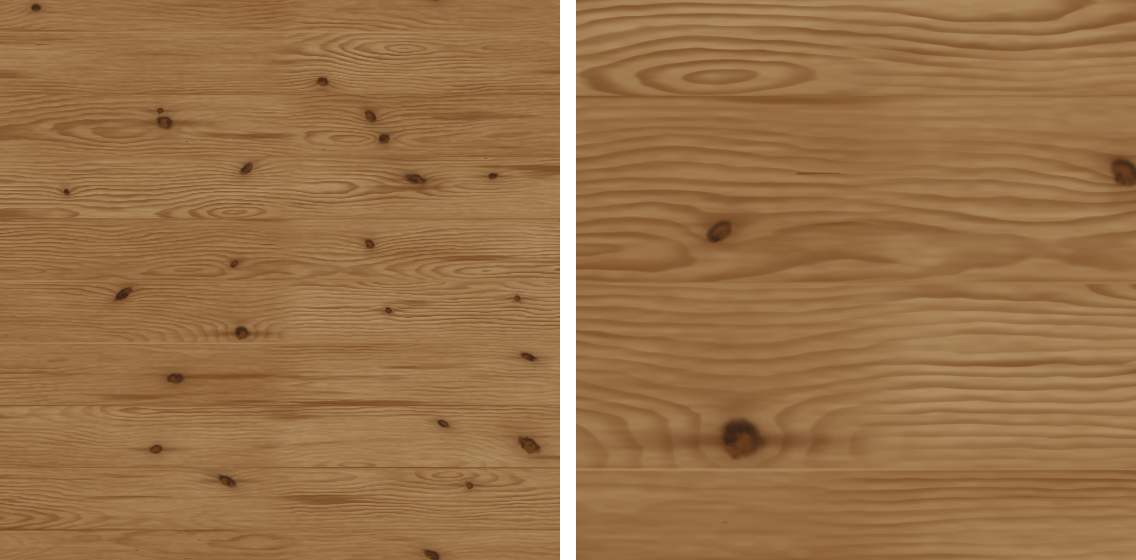
Left: the whole. Right: its middle third, enlarged.
A Shadertoy shader for this texture:

```glsl
const float ROWS = 9.0;            // boards down the canvas
const float COLS = 2.0;            // boards across the canvas
const float SEAM_OFFSET = 0.0538;  // height of the lowest seam
const float SEAM_WIDTH = 0.0010;
const float JOINT_BLEND = 0.035;   // softness of the board ends
const float RING_DENSITY = 150.0;  // growth rings per canvas unit
const int KNOTS_PER_BOARD = 2;
const float KNOT_CHANCE = 0.6;
const vec3 HONEY = vec3(0.548, 0.367, 0.200);
const vec3 PALE = vec3(0.668, 0.530, 0.360);
const vec3 LATEWOOD = vec3(0.43, 0.245, 0.10);
const vec3 KNOT_RED = vec3(0.40, 0.225, 0.10);
const vec3 KNOT_DARK = vec3(0.20, 0.12, 0.075);
const vec3 SEAM_PALE = vec3(0.72, 0.58, 0.41);

float hash(vec2 p) {
    vec3 q = fract(p.xyx * 0.1031);
    q += dot(q, q.yzx + 33.33);
    return fract((q.x + q.y) * q.z);
}

float noise(vec2 p) {
    vec2 i = floor(p), f = fract(p);
    f = f * f * (3.0 - 2.0 * f);
    return mix(mix(hash(i), hash(i + vec2(1, 0)), f.x),
               mix(hash(i + vec2(0, 1)), hash(i + vec2(1, 1)), f.x), f.y);
}

float fbm(vec2 p) {
    float sum = 0.0, gain = 0.5;
    for (int i = 0; i < 4; i++) {
        sum += gain * noise(p);
        p = p * 2.03 + 17.0;
        gain *= 0.5;
    }
    return sum / 0.9375;
}

// p: x across the canvas, y measured from the middle line of the board
vec3 board(vec2 p, vec2 id) {
    float seed = 13.0 * id.y + 131.0 * id.x + 7.0;
    vec2 q = p + vec2(seed * 3.0, seed);

    // Slice through a wavering trunk: straight grain, flames and ovals
    float centre = (hash(vec2(seed, 2.0)) - 0.5) * 0.11;
    float depth = 0.085 * (noise(vec2(q.x * 3.2, seed)) - 0.35);
    float across = p.y - centre + 0.016 * (noise(q * vec2(5.0, 9.0)) - 0.5);
    float radius = length(vec2(across, depth));
    radius += 0.013 * (fbm(q * vec2(10.0, 36.0)) - 0.5);

    // Knots push the rings aside
    float core = 0.0, halo = 0.0, rim = 0.0, streak = 0.0;
    for (int k = 0; k < KNOTS_PER_BOARD; k++) {
        vec2 key = vec2(seed, 20.0 + 9.0 * float(k));
        float present = step(hash(key), KNOT_CHANCE);
        vec2 place = vec2(hash(key + 1.0), hash(key + 2.0));
        vec2 d = p - vec2((id.x + 0.08 + 0.84 * place.x) / COLS, (place.y - 0.5) * 0.7 / ROWS);
        float size = mix(0.005, 0.013, pow(hash(key + 3.0), 1.5));
        float angle = (hash(key + 4.0) - 0.5) * 2.2;
        vec2 e = mat2(cos(angle), -sin(angle), sin(angle), cos(angle)) * d;
        e.x *= mix(0.4, 0.9, hash(key + 5.0));
        float dist = length(e) / size + 0.6 * (fbm(q * 110.0) - 0.5);
        radius += present * size * 2.4 * exp(-length(d * vec2(0.5, 1.0)) / (size * 1.5));
        core = max(core, present * (1.0 - smoothstep(0.6, 1.1, dist)));
        float side = smoothstep(-0.8, 0.8, e.y / size);
        rim = max(rim, present * side * exp(-pow((dist - 0.8) * 3.5, 2.0)));
        halo = max(halo, present * exp(-dist * dist * 0.25));
        vec2 s = d / vec2(size * 6.0, size * 0.55);
        streak = max(streak, present * step(0.55, hash(key + 6.0)) * exp(-dot(s, s)));
    }

    // Each ring darkens slowly and ends sharply
    float ring = radius * RING_DENSITY;
    float blur = fwidth(ring);
    float phase = fract(ring);
    float late = smoothstep(0.25, 0.80, phase) * (1.0 - smoothstep(0.84, 1.0, phase));
    late = mix(late, 0.35, smoothstep(0.45, 1.0, blur));
    float contrast = mix(0.10, 0.55, smoothstep(0.3, 0.75, fbm(q * vec2(3.0, 14.0))));
    contrast *= mix(0.6, 1.3, noise(q * vec2(12.0, 120.0)));

    // Board tone, cloudy patches and fine fibres
    float tone = 0.63 + 0.36 * (hash(vec2(seed, 5.0)) - 0.5);
    tone += 0.85 * (fbm(q * vec2(3.0, 13.0)) - 0.5);
    tone += 0.34 * (noise(q * vec2(14.0, 330.0)) - 0.5);
    tone += 0.26 * (noise(q * vec2(90.0, 450.0)) - 0.5);
    vec3 col = mix(HONEY, PALE, clamp(tone, -0.3, 1.08));
    col = mix(col, LATEWOOD, late * contrast);

    // Resin streaks and short dark flecks
    float resin = smoothstep(0.66, 0.84, fbm(q * vec2(3.5, 55.0)));
    float fleck = smoothstep(0.955, 0.99, noise(q * vec2(45.0, 210.0)));
    fleck *= smoothstep(0.58, 0.75, noise(q * vec2(7.0, 25.0)));
    col = mix(col, LATEWOOD, max(0.65 * resin, 0.65 * fleck));

    // Knot colouring
    col = mix(col, KNOT_RED, max(0.45 * halo, 0.7 * streak));
    float char_ = smoothstep(0.35, 0.75, fbm(q * vec2(120.0, 160.0)));
    col = mix(col, mix(KNOT_RED, KNOT_DARK, char_), 0.85 * core);
    return mix(col, KNOT_DARK, 0.6 * rim);
}

void mainImage(out vec4 fragColor, in vec2 fragCoord) {
    vec2 uv = fragCoord / iResolution.xy;
    float lane = (uv.y - SEAM_OFFSET) * ROWS;
    float row = mod(floor(lane), ROWS);
    vec2 p = vec2(uv.x, (fract(lane) - 0.5) / ROWS);

    // Neighbouring boards melt together at their ends
    vec3 col = board(p, vec2(0.0, row));
    for (float c = 1.0; c < COLS; c++) {
        float joint = c / COLS + 0.05 * (hash(vec2(row, c + 40.0)) - 0.5);
        float blend = smoothstep(joint - JOINT_BLEND, joint + JOINT_BLEND, uv.x);
        col = mix(col, board(p, vec2(c, row)), blend);
    }

    // Seams: some pale, some dark, fading along their length
    float seamId = mod(floor(lane + 0.5), ROWS);
    float gap = abs(lane - floor(lane + 0.5)) / ROWS;
    float line = 1.0 - smoothstep(0.3 * SEAM_WIDTH, SEAM_WIDTH + 0.7 / iResolution.y, gap);
    float wear = smoothstep(0.2, 0.75, noise(vec2(uv.x * 3.0, seamId * 7.0 + 3.0)));
    vec3 seamColor = hash(vec2(seamId, 61.0)) < 0.45 ? SEAM_PALE : LATEWOOD;
    col = mix(col, seamColor, line * mix(0.15, 0.65, wear));
    col = mix(col, HONEY * 0.95, 0.18 * exp(-gap / 0.004));
    fragColor = vec4(col, 1.0);
}
```
